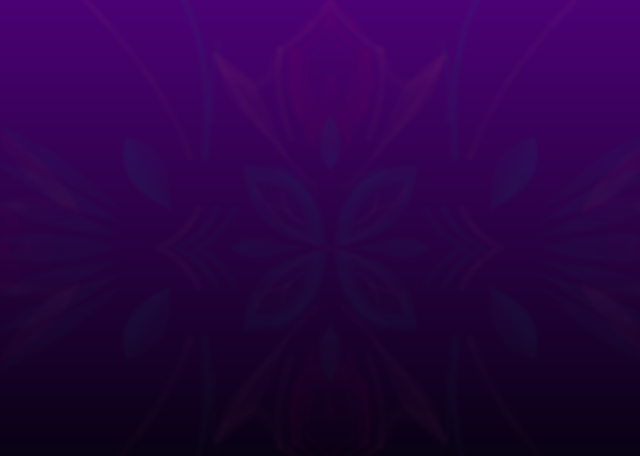
Give the GLSL for this background, as a Shadertoy shader.

```glsl
// Dim violet gradient with a faint mirrored kaleidoscope of petals, webs and veins.

const vec2 CENTER = vec2(0.516, 0.456);        // mirror point, share of canvas
const vec3 SKY_LOW = vec3(0.034, 0.006, 0.076);
const vec3 SKY_HIGH = vec3(0.293, 0.002, 0.456);
const vec3 BLUE = vec3(0.14, 0.13, 0.37);
const vec3 MAUVE = vec3(0.33, 0.09, 0.35);
const vec3 ROSE = vec3(0.35, 0.00, 0.33);
const float SOFT = 0.009;                     // edge softness, canvas heights
const float STRENGTH = 0.48;                  // opacity of the ornament

float hash(vec2 p) {
    p = fract(p * vec2(0.1731, 0.2317));
    p += dot(p, p.yx + 31.7);
    return fract((p.x + p.y) * p.x * 7.13);
}

float noise(vec2 p) {
    vec2 i = floor(p), f = fract(p);
    f = f * f * (3.0 - 2.0 * f);
    return mix(mix(hash(i), hash(i + vec2(1, 0)), f.x),
               mix(hash(i + vec2(0, 1)), hash(i + 1.0), f.x), f.y);
}

float segmentDist(vec2 p, vec2 a, vec2 b) {
    vec2 d = b - a;
    return length(p - a - d * clamp(dot(p - a, d) / dot(d, d), 0.0, 1.0));
}

// Soft stroke along a quadratic curve
float vein(vec2 p, vec2 a, vec2 c, vec2 b, float width) {
    float d = 1e3;
    vec2 last = a;
    for (int i = 1; i <= 10; i++) {
        float t = float(i) / 10.0;
        vec2 next = mix(mix(a, c, t), mix(c, b, t), t);
        d = min(d, segmentDist(p, last, next));
        last = next;
    }
    return 1.0 - smoothstep(0.0, width + SOFT, d);
}

// Pointed leaf from a to b; bias moves its widest part
float leaf(vec2 p, vec2 a, vec2 b, float halfWidth, float bias) {
    vec2 axis = normalize(b - a), r = p - a;
    float size = length(b - a), t = dot(r, axis) / size;
    float u = pow(clamp(t, 0.0, 1.0), bias);
    float side = abs(r.x * axis.y - r.y * axis.x);
    float d = side - halfWidth * 4.0 * u * (1.0 - u) + max(max(-t, t - 1.0), 0.0) * size;
    return 1.0 - smoothstep(-SOFT, SOFT * 0.6, d);
}

void tint(inout vec3 color, vec3 ink, float light, float amount) {
    color = mix(color, ink * light, clamp(amount, 0.0, 1.0) * STRENGTH);
}

void mainImage(out vec4 fragColor, in vec2 fragCoord) {
    vec2 uv = fragCoord / iResolution.xy;
    vec2 q = abs(uv - CENTER) * vec2(768.0 / 546.0, 1.0);
    vec3 color = mix(SKY_LOW, SKY_HIGH, uv.y);
    float light = mix(0.42, 1.25, uv.y);
    float grain = 0.55 + 0.7 * noise(q * 26.0);

    // Rose glow inside the vertical and side flowers
    float streak = smoothstep(0.35, 0.8, noise(q * vec2(42, 22) + 3.0));
    float bloom = leaf(q, vec2(0, 0.15), vec2(0, 0.55), 0.105, 1.3);
    tint(color, ROSE, light, bloom * (0.10 + 0.35 * streak));
    float sideGlow = 1.0 - smoothstep(0.3, 1.0, length((q - vec2(0.71, 0)) / vec2(0.13, 0.12)));
    tint(color, ROSE, light, sideGlow * (0.2 + 0.3 * streak));

    // Diagonal petals: hollow hearts, a thick inner fold and fine ribs
    float petal = leaf(q, vec2(0.005), vec2(0.192, 0.183), 0.058, 1.05);
    float heart = leaf(q, vec2(0.05, 0.04), vec2(0.165, 0.148), 0.034, 1.0);
    float inner = vein(q, vec2(0.11, 0.165), vec2(0.03, 0.14), vec2(0.03, 0.02), 0.016);
    tint(color, BLUE, light, (petal * (0.5 - 0.34 * heart) + 0.35 * inner) * grain);
    float rib = vein(q, vec2(0.06, 0.055), vec2(0.10, 0.07), vec2(0.105, 0.12), 0.001);
    rib += vein(q, vec2(0.09, 0.08), vec2(0.11, 0.09), vec2(0.135, 0.095), 0.001);
    rib += vein(q, vec2(0.0, 0.0), vec2(0.10, 0.02), vec2(0.165, 0.13), 0.002);
    tint(color, MAUVE, light, rib * 0.26);

    // Horizontal petals, vertical gem and outer leaves
    float blade = leaf(q, vec2(0.035, 0), vec2(0.22, 0), 0.022, 1.9);
    float gem = leaf(q, vec2(0, 0.17), vec2(0, 0.295), 0.024, 0.9);
    tint(color, BLUE, light, (0.6 * blade + 0.7 * gem) * grain);
    float outer = leaf(q, vec2(0.35, 0.08), vec2(0.45, 0.246), 0.042, 1.2);
    float fold = smoothstep(-0.02, 0.02, (q.x - 0.40) * 0.86 - (q.y - 0.164) * 0.51);
    tint(color, BLUE, light, outer * (0.38 + 0.4 * fold));

    // Nested chevrons beside the flower
    for (int i = 0; i < 3; i++) {
        vec2 r = q + vec2(0.04 * float(i), 0);
        float bend = vein(r, vec2(0.375, 0), vec2(0.32, 0.025), vec2(0.29, 0.085), 0.005);
        tint(color, i == 0 ? MAUVE : BLUE, light, bend * (0.5 - 0.1 * float(i)) * grain);
    }

    // Outline of the tall flower with inner nested arches
    for (int i = 0; i < 3; i++) {
        vec2 r = (q - vec2(0, 0.40)) / (1.0 - 0.27 * float(i));
        float arch = vein(r, vec2(0, 0.142), vec2(0.04, 0.075), vec2(0.11, 0.035), 0.005);
        arch += vein(r, vec2(0.11, 0.035), vec2(0.125, -0.06), vec2(0.085, -0.16), 0.005);
        tint(color, i == 0 ? MAUVE : ROSE, light, arch * (0.36 - 0.06 * float(i)));
    }

    // Mauve webs and long branches
    float web = leaf(q, vec2(0.08, 0.18), vec2(0.25, 0.425), 0.030, 1.6) * 0.35;
    web += 0.3 * vein(q, vec2(0.25, 0.42), vec2(0.15, 0.29), vec2(0.11, 0.43), 0.012);
    web += 0.25 * vein(q, vec2(0.25, 0.42), vec2(0.18, 0.28), vec2(0.03, 0.13), 0.004);
    web += 0.4 * vein(q, vec2(0.535, 0.54), vec2(0.36, 0.36), vec2(0.308, 0.20), 0.005);
    tint(color, MAUVE, light, web * grain);
    float stem = vein(q, vec2(0.275, 0.20), vec2(0.255, 0.43), vec2(0.33, 0.56), 0.006);
    stem += 0.6 * vein(q, vec2(0.258, 0.28), vec2(0.27, 0.36), vec2(0.245, 0.45), 0.004);
    tint(color, BLUE, light, stem * 0.5);

    // Side flowers: fanned blue blades under a mauve web
    for (int i = 0; i < 4; i++) {
        float f = float(i);
        float fan = leaf(q, vec2(0.46, 0.028 * f), vec2(0.74, 0.02 + 0.085 * f), 0.021, 1.1);
        tint(color, BLUE, light, fan * 0.42 * grain);
    }
    float sideWeb = leaf(q, vec2(0.55, 0.075), vec2(0.75, 0.27), 0.024, 0.8);
    sideWeb += 0.8 * vein(q, vec2(0.57, 0.09), vec2(0.64, 0.11), vec2(0.74, 0.08), 0.014);
    tint(color, MAUVE, light, sideWeb * 0.38 * grain);
    fragColor = vec4(color, 1.0);
}
```
